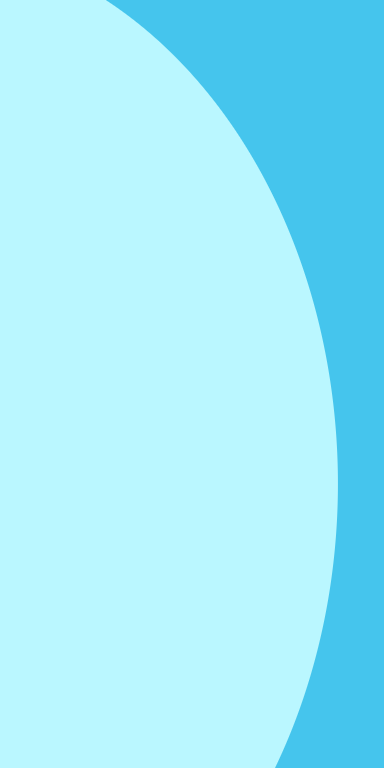
A Shadertoy shader for this background:

```glsl
// A pale cyan ellipse, centred beyond the left side, over a flat blue field.
// The ellipse is an implicit function in canvas units; dividing it by its
// gradient gives an approximate distance for a one-pixel smooth edge.

#define ELLIPSE_CENTER vec2(-0.232, 0.370)
#define ELLIPSE_RADII  vec2(1.112, 0.708)
#define PALE_CYAN      vec3(0.729, 0.969, 1.0)
#define SKY_BLUE       vec3(0.271, 0.773, 0.929)

// Approximate signed distance in pixels, negative inside
float ellipseDistance(vec2 point, vec2 center, vec2 radii) {
    vec2 scaled = (point - center) / radii;
    vec2 gradient = 2.0 * scaled / (radii * iResolution.xy);
    return (dot(scaled, scaled) - 1.0) / max(length(gradient), 1e-6);
}

void mainImage(out vec4 fragColor, in vec2 fragCoord) {
    vec2 uv = fragCoord / iResolution.xy;

    // Blend the ellipse over the field
    float edge = ellipseDistance(uv, ELLIPSE_CENTER, ELLIPSE_RADII);
    float coverage = clamp(0.5 - edge, 0.0, 1.0);
    fragColor = vec4(mix(SKY_BLUE, PALE_CYAN, coverage), 1.0);
}
```
